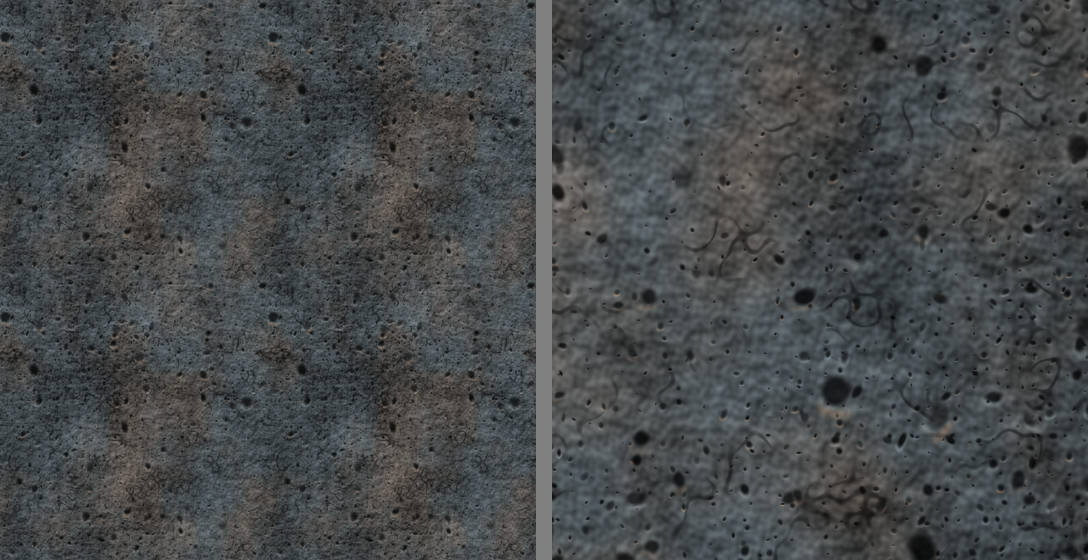
Left: the whole. Right: its middle third, enlarged.
This texture is drawn by a Shadertoy shader. Its source:

```glsl
// Pitted volcanic stone: one seamless tile laid two by two. Periodic gradient noise
// gives the mottling, grit and fissures; hashed cells at four scales scatter
// pits with a shaded hollow and a lit lower lip.

#define REPEATS 2.0
#define BASE_LEVEL 0.298
#define MOTTLE 0.11
#define GRIT 0.085
#define RELIEF 0.075
#define PIT_DEPTH 0.82
#define LIP_LIGHT 0.13
#define FISSURE_DEPTH 0.38
#define COOL_TINT vec3(0.91, 1.01, 1.06)
#define WARM_TINT vec3(1.07, 1.00, 0.94)
#define RUST_TINT vec3(1.25, 0.98, 0.78)

const float TAU = 6.28319;

vec2 hash2(vec2 cell, float seed) {
    vec3 q = fract((cell.xyx + seed * 17.13) * vec3(0.1031, 0.1030, 0.0973));
    q += dot(q, q.yzx + 33.33);
    return fract((q.xx + q.yz) * q.zy);
}

float cornerSlope(vec2 cell, vec2 offset, float period, float seed) {
    float angle = TAU * hash2(mod(cell, period), seed).x;
    return dot(vec2(cos(angle), sin(angle)), offset);
}

// Gradient noise that wraps once per tile
float gradientNoise(vec2 uv, float period, float seed) {
    vec2 p = uv * period, i = floor(p), f = p - i;
    vec2 s = f * f * f * (f * (f * 6.0 - 15.0) + 10.0);
    vec2 e = vec2(1.0, 0.0);
    float low = mix(cornerSlope(i, f, period, seed),
                    cornerSlope(i + e.xy, f - e.xy, period, seed), s.x);
    float high = mix(cornerSlope(i + e.yx, f - e.yx, period, seed),
                     cornerSlope(i + e.xx, f - e.xx, period, seed), s.x);
    return mix(low, high, s.y);
}

float fbm(vec2 uv, float period, float gain, float seed) {
    float sum = 0.0, amplitude = 1.0;
    for (int k = 0; k < 3; k++) {
        sum += amplitude * gradientNoise(uv, period, seed + float(k));
        period *= 2.0;
        amplitude *= gain;
    }
    return sum;
}

// Pits crowd the upper left of the tile and thin out low on the right
float pitDensity(vec2 uv) {
    return 0.50 + 0.17 * cos(TAU * (uv.y - 0.76)) + 0.13 * cos(TAU * (uv.x - 0.30));
}

// One scale of pits: x = hollow shade, y = lit lip
vec2 pitLayer(vec2 uv, float cells, float seed, float pixel) {
    vec2 p = uv * cells, home = floor(p), result = vec2(0.0);
    for (int y = -1; y <= 1; y++)
    for (int x = -1; x <= 1; x++) {
        vec2 cell = home + vec2(x, y);
        vec2 id = mod(cell, cells);
        vec2 place = hash2(id, seed), form = hash2(id, seed + 5.0);
        vec2 centre = cell + 0.2 + 0.6 * place;
        float present = step(fract(form.x * 7.0 + place.y * 5.0), pitDensity(centre / cells));

        float radius = mix(0.10, 0.29, form.x * form.x);
        vec2 d = (p - centre) / radius;
        float angle = TAU * form.y, c = cos(angle), s = sin(angle);
        vec2 q = mat2(c, s, -s, c) * d;
        q.y *= 1.0 + 0.8 * place.x;

        float soft = 0.2 + pixel * cells / radius;
        float r = length(q);
        float hollow = 1.0 - smoothstep(0.75 - soft, 0.75 + soft, length(q) + 0.12 * (1.0 - d.y));
        float facing = smoothstep(0.1, 0.9, -normalize(d + 0.001).y);
        float lip = facing * (1.0 - smoothstep(0.0, 0.45, abs(r - 1.0)));
        result = max(result, present * vec2(hollow * mix(0.45, 1.0, place.y), lip * form.y));
    }
    return result;
}

void mainImage(out vec4 fragColor, in vec2 fragCoord) {
    vec2 uv = REPEATS * fragCoord / iResolution.xy;
    float pixel = REPEATS / iResolution.y;

    // Broad cool and warm patches
    float mottle = fbm(uv, 4.0, 0.65, 3.0);
    float column = cos(TAU * (uv.x - 0.64 + 0.14 * sin(TAU * uv.y)));
    float warmth = smoothstep(-0.35, 0.65, 0.22 * column + fbm(uv, 3.0, 0.6, 11.0));
    float level = BASE_LEVEL + MOTTLE * mottle + 0.018 * column;

    // Fine grit, lit from above
    float grit = fbm(uv, 30.0, 0.8, 21.0);
    float gritAbove = fbm(uv + vec2(-0.002, 0.006), 30.0, 0.8, 21.0);
    level += GRIT * grit + RELIEF * (grit - gritAbove);

    // Short broken fissures
    float line = 1.0 - smoothstep(0.02, 0.09 + pixel * 8.0, abs(gradientNoise(uv, 27.0, 31.0)));
    float broken = smoothstep(0.05, 0.35, gradientNoise(uv, 13.0, 37.0));
    level *= 1.0 - FISSURE_DEPTH * line * broken;

    // Pits, edges roughened by a small warp
    vec2 warp = vec2(gradientNoise(uv, 44.0, 41.0), gradientNoise(uv, 44.0, 43.0));
    vec2 pits = vec2(0.0);
    float cells = 10.0;
    for (int k = 0; k < 4; k++) {
        vec2 layer = pitLayer(uv + warp * 0.09 / (cells + 6.0), cells, 51.0 + 13.0 * float(k), pixel);
        pits = max(pits, layer);
        cells = floor(cells * 1.75);
    }
    level = level * (1.0 - PIT_DEPTH * pits.x) + LIP_LIGHT * pits.y * (1.0 - pits.x);

    // Tint, with rust gathered on some lips
    vec3 tint = mix(COOL_TINT, WARM_TINT, warmth);
    float rust = pits.y * smoothstep(-0.1, 0.3, gradientNoise(uv, 15.0, 61.0));
    tint = mix(tint, RUST_TINT, 0.7 * rust);
    fragColor = vec4(clamp(level * tint, 0.02, 1.0), 1.0);
}
```
